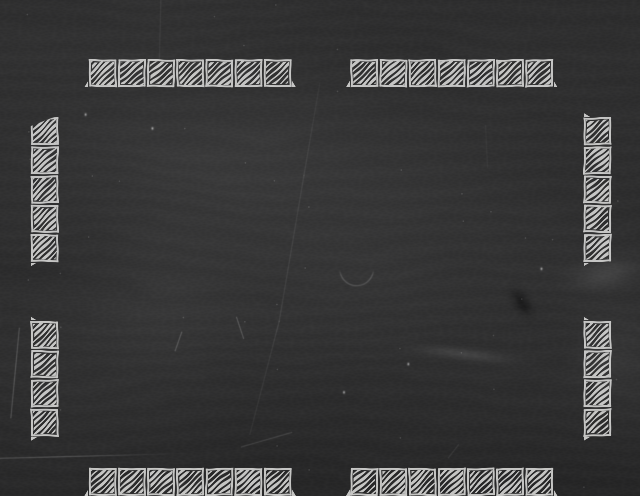
Give the GLSL for this background, as a WebGL 1 fragment shader.

```glsl
precision highp float;
// A dusty chalkboard framed by eight runs of hand-hatched chalk squares.
// The board is layered sines, cellular mottling and soft smudges; each run
// repeats one wobbly square. Lengths are in canvas heights, origin lower left.
uniform vec2 u_resolution;

#define PITCH 0.0589
#define OUTLINE 0.036
#define HATCHES 5.0
#define HATCH_WIDTH 0.036
#define WOBBLE 0.035
#define MOTTLE 0.022
#define STREAKS 0.005
#define BOARD vec3(0.182, 0.182, 0.184)
#define CHALK vec3(0.79, 0.79, 0.785)

float hash(vec2 p) {
  return fract(sin(dot(p, vec2(41.3, 289.1))) * 4375.5);
}

// Distance to the nearest scattered point, and that point's random value
vec2 cellular(vec2 p) {
  vec2 cell = floor(p), best = vec2(9.0, 0.0);
  for (int j = -1; j <= 1; j++) {
    for (int i = -1; i <= 1; i++) {
      vec2 id = cell + vec2(float(i), float(j));
      float rnd = hash(id);
      float d = distance(p, id + vec2(rnd, hash(id + 7.7)));
      if (d < best.x) best = vec2(d, rnd);
    }
  }
  return best;
}

// Warped sines at growing frequency
float layeredSines(vec2 p) {
  float sum = 0.0, amp = 0.5;
  for (int i = 0; i < 5; i++) {
    sum += amp * sin(p.x + 1.6 * sin(p.y + float(i)));
    p = mat2(1.5, 0.9, -0.9, 1.5) * p + 2.3;
    amp *= 0.6;
  }
  return sum;
}

float stroke(float d, float halfWidth, float aa) {
  return 1.0 - smoothstep(halfWidth - 0.5 * aa, halfWidth + 0.5 * aa, d);
}

float blob(vec2 p, vec2 center, vec2 radii, float tilt) {
  float c = cos(tilt), s = sin(tilt);
  vec2 q = mat2(c, -s, s, c) * (p - center) / radii;
  return exp(-dot(q, q));
}

float scratch(vec2 p, vec2 a, vec2 b) {
  vec2 ab = b - a;
  float t = clamp(dot(p - a, ab) / dot(ab, ab), 0.0, 1.0);
  return exp(-pow(distance(p, a + t * ab) / 0.0017, 2.0));
}

float speck(vec2 p, vec2 center) {
  return blob(p, center, vec2(0.0025, 0.003), 0.0);
}

// One hatched square in unit cell coordinates
float hatchedSquare(vec2 f, float seed, float aa) {
  vec2 c = f - 0.5;
  vec2 bent = c + WOBBLE * (vec2(seed, fract(seed * 7.0)) - 0.5) * c.yx * 2.0;
  bent += 0.007 * sin(f.yx * 8.0 + seed * 20.0);
  vec2 edge = abs(abs(bent) - 0.44);
  float outer = max(abs(bent.x), abs(bent.y));
  float frame = stroke(min(edge.x, edge.y), OUTLINE, aa) * stroke(outer, 0.475, aa);
  float slant = f.y - f.x * (0.8 + 0.25 * seed) + 0.02 * sin(f.x * 9.0 + seed * 30.0);
  float row = slant * HATCHES + seed * 3.0;
  float d = abs(fract(row) - 0.5) * 0.74 / HATCHES;
  float rnd = hash(vec2(floor(row), seed));
  float width = HATCH_WIDTH + 0.014 * sin(f.x * 6.0 + rnd * 6.3);
  float hatch = stroke(d, width, aa) * stroke(outer, 0.36 + 0.07 * rnd, aa);
  return max(frame, hatch);
}

// A run of squares, with a chalk fleck beyond each end
float run(vec2 p, vec2 origin, vec2 count, float aa) {
  vec2 q = (p - origin) / PITCH;
  vec2 inside = step(vec2(0.0), q) * step(q, count);
  float seed = hash(floor(q) + floor(origin * 20.0));
  float squares = inside.x * inside.y * hatchedSquare(fract(q), seed, aa);
  vec2 past = max(-q, q - count);
  float beyond = max(past.x, past.y);
  float across = count.x > count.y ? q.y : q.x;
  float fleck = stroke(beyond + 0.6 * across, 0.14, aa);
  return max(squares, fleck * step(0.0, beyond) * step(0.03, across));
}

void main() {
  vec2 p = gl_FragCoord.xy / u_resolution * vec2(1.293, 1.0);
  float aa = 1.0 / (u_resolution.y * PITCH);

  // Board: broad tones, horizontal wiping and fine mottling
  float cloud = layeredSines(p * vec2(4.0, 9.0));
  float tone = 0.009 * cloud + STREAKS * sin(p.y * 160.0 + 5.0 * cloud + 3.0 * p.x);
  tone += MOTTLE * (cellular(p * vec2(100.0, 210.0)).x - 0.45);
  tone += 0.030 * blob(p, vec2(0.42, 0.68), vec2(0.38, 0.22), 0.1);
  tone += 0.020 * blob(p, vec2(0.33, 0.38), vec2(0.15, 0.22), 0.0);
  tone += 0.018 * blob(p, vec2(0.82, 0.50), vec2(0.35, 0.30), 0.0);
  tone -= 0.025 * smoothstep(0.30, 0.0, p.y);

  // Smudges and the dark worn spot
  tone += 0.09 * blob(p, vec2(1.225, 0.448), vec2(0.06, 0.025), 0.15) * (1.0 + 0.5 * cloud);
  tone += 0.07 * blob(p, vec2(0.943, 0.285), vec2(0.09, 0.011), -0.13);
  tone += 0.03 * blob(p, vec2(1.24, 0.29), vec2(0.08, 0.09), 0.0);
  tone -= 0.08 * blob(p, vec2(1.054, 0.390), vec2(0.014, 0.026), 0.6);

  // Scratches, a faint arc and chalk dust
  float lines = scratch(p, vec2(0.039, 0.338), vec2(0.022, 0.158));
  lines += scratch(p, vec2(0.0, 0.076), vec2(0.39, 0.086)) * smoothstep(0.42, 0.1, p.x);
  lines += scratch(p, vec2(0.478, 0.360), vec2(0.492, 0.318));
  lines += scratch(p, vec2(0.367, 0.330), vec2(0.354, 0.293));
  lines += scratch(p, vec2(0.488, 0.099), vec2(0.589, 0.128));
  lines += 0.6 * scratch(p, vec2(0.926, 0.103), vec2(0.906, 0.077));
  lines += 0.3 * scratch(p, vec2(0.325, 1.0), vec2(0.322, 0.88));
  lines += 0.3 * scratch(p, vec2(0.981, 0.747), vec2(0.985, 0.663));
  lines += 0.4 * scratch(p, vec2(0.646, 0.832), vec2(0.614, 0.646));
  lines += 0.4 * scratch(p, vec2(0.614, 0.646), vec2(0.564, 0.352));
  lines += 0.5 * scratch(p, vec2(0.564, 0.352), vec2(0.505, 0.125));
  vec2 arc = p - vec2(0.7205, 0.458);
  lines += 0.8 * exp(-pow((length(arc) - 0.034) / 0.002, 2.0)) * smoothstep(0.0, -0.015, arc.y);
  tone += 0.11 * lines * (0.75 + 0.4 * cloud);
  float dust = speck(p, vec2(0.308, 0.741)) + speck(p, vec2(0.173, 0.769));
  dust += speck(p, vec2(0.825, 0.266)) + speck(p, vec2(0.695, 0.209)) + speck(p, vec2(1.094, 0.458));
  vec2 grain = cellular(p * 16.0);
  tone += 0.35 * dust + 0.10 * step(0.85, grain.y) * stroke(grain.x, 0.025, 0.04);

  // Frame: paired rows and columns, one upper corner rubbed away
  float chalk = 0.0;
  for (int i = 0; i < 2; i++) {
    float side = float(i);
    float rowX = mix(0.178, 0.7065, side), columnX = mix(0.0608, 1.1775, side);
    chalk = max(chalk, run(p, vec2(rowX, 0.823), vec2(7.0, 1.0), aa));
    chalk = max(chalk, run(p, vec2(rowX, -0.001), vec2(7.0, 1.0), aa));
    chalk = max(chalk, run(p, vec2(columnX, 0.4705), vec2(1.0, 5.0), aa));
    chalk = max(chalk, run(p, vec2(columnX, 0.1185), vec2(1.0, 4.0), aa));
  }
  float rubbed = smoothstep(0.0, 0.003, p.y - 0.72 - 0.39 * p.x);
  chalk *= 1.0 - rubbed * step(p.x, 0.12) * step(p.y, 0.79);

  gl_FragColor = vec4(mix(BOARD + tone, CHALK, chalk * 0.97), 1.0);
}
```
